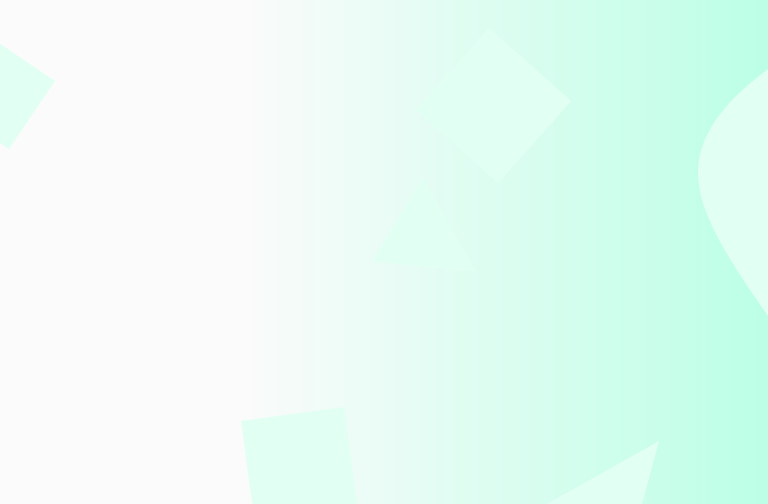
A WebGL 2 fragment shader for this background:

```glsl
#version 300 es
precision highp float;
// Pale mint geometric shapes over a white to aqua horizontal gradient.
uniform vec2 u_resolution;
out vec4 fragColor;

// Signed distance to a square turned by the given angle.
float squareDistance(vec2 p, vec2 center, float halfSide, float angle) {
  p -= center;
  float c = cos(angle), s = sin(angle);
  vec2 d = abs(vec2(c * p.x + s * p.y, c * p.y - s * p.x)) - halfSide;
  return length(max(d, 0.0)) + min(max(d.x, d.y), 0.0);
}

// Distance to the line a-b, positive on its left side.
float lineDistance(vec2 p, vec2 a, vec2 b) {
  vec2 along = normalize(b - a);
  return dot(p - a, vec2(-along.y, along.x));
}

// Triangle with clockwise corners, negative inside.
float triangleDistance(vec2 p, vec2 a, vec2 b, vec2 c) {
  return max(lineDistance(p, a, b), max(lineDistance(p, b, c), lineDistance(p, c, a)));
}

// Rounded drop entering from the right: parabola above, hyperbola below.
float dropDistance(vec2 p) {
  float h = p.y - 0.6587;
  float root = sqrt(0.01334 + 0.629 * h * h);
  float edge = h > 0.0 ? 3.33 * h * h : root - 0.1155;
  float slope = h > 0.0 ? 6.66 * h : 0.629 * h / root;
  return (1.385 + edge - p.x) / sqrt(1.0 + slope * slope);
}

void main() {
  vec2 p = gl_FragCoord.xy / u_resolution.y;
  float across = gl_FragCoord.x / u_resolution.x;

  // Background gradient
  vec3 white = vec3(0.984);
  vec3 aqua = vec3(0.737, 1.0, 0.902);
  vec3 color = mix(white, aqua, clamp((across - 0.3125) / 0.6875, 0.0, 1.0));

  // Squares
  float shape = squareDistance(p, vec2(-0.004, 0.8175), 0.0814, -0.595);
  shape = min(shape, squareDistance(p, vec2(0.9792, 0.7907), 0.109, -0.727));
  shape = min(shape, squareDistance(p, vec2(0.5942, 0.0764), 0.1032, 0.135));

  // Triangles
  shape = min(shape, triangleDistance(p, vec2(0.839, 0.647), vec2(0.945, 0.461), vec2(0.738, 0.481)));
  shape = min(shape, triangleDistance(p, vec2(1.3075, 0.125), vec2(1.24, -0.125), vec2(0.863, -0.125)));

  // Drop
  shape = min(shape, dropDistance(p));

  // Flat mint fill with soft edges
  vec3 mint = vec3(0.886, 1.0, 0.953);
  float coverage = clamp(0.5 - shape * u_resolution.y, 0.0, 1.0);
  fragColor = vec4(mix(color, mint, coverage), 1.0);
}
```
